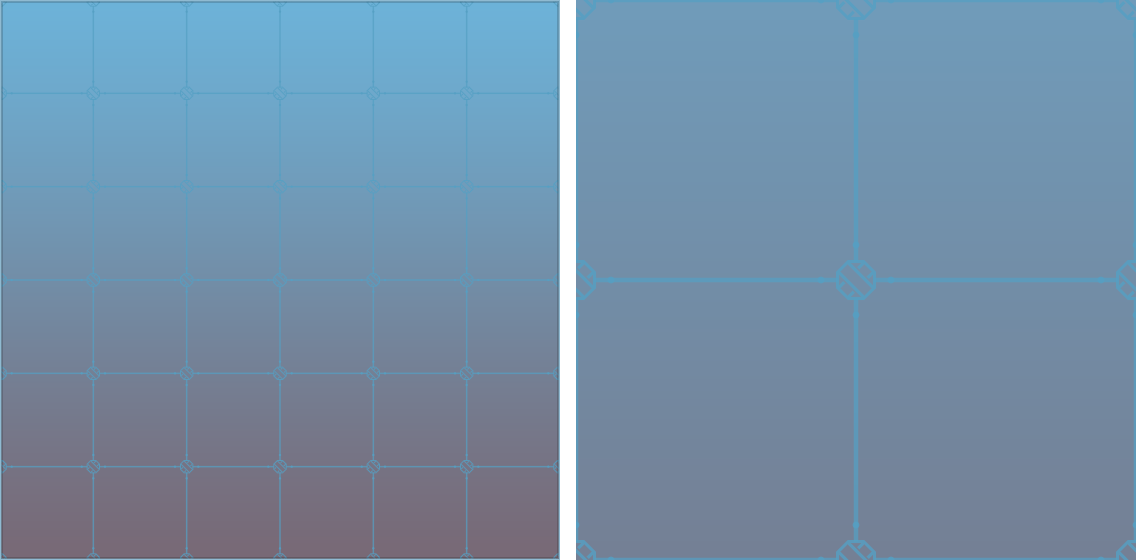
Left, the full canvas; right, a detail of the centre.
This background is drawn by a Shadertoy shader. Its source:

```glsl
const float CELLS = 6.0;
const vec3 SKY = vec3(0.425, 0.700, 0.850);
const vec3 DUSK = vec3(0.470, 0.410, 0.460);
const vec3 LINE = vec3(0.330, 0.625, 0.765);
const vec3 RIM = vec3(0.560, 0.730, 0.820);
const float EASE = 0.3;             // softening at both ends of the gradient
const float RIM_WIDTH = 0.0025;     // canvas units
const float GROOVE_WIDTH = 0.0022;
const float GROOVE_SHADE = 0.74;
// Lengths below are in cell units.
const float LINE_HALF = 0.008;
const float LINE_ALPHA = 0.72;
const float KNOT_RADIUS = 0.066;
const float STRAND_HALF = 0.0055;
const float STRAND_GAP = 0.024;
const float BEAD_DISTANCE = 0.125;
const float BEAD_RADIUS = 0.012;
const float KNOT_ALPHA = 0.8;

// Antialiased coverage of a signed distance
float cover(float d, float px) {
    return clamp(0.5 - d / px, 0.0, 1.0);
}

float octagon(vec2 p, float r) {
    p = abs(p);
    return max(max(p.x, p.y), (p.x + p.y) * 0.70711) - r;
}

// Octagonal ring with a pair of diagonal strands over a broken crossing pair
float knot(vec2 p, float px) {
    float outline = octagon(p, KNOT_RADIUS);
    vec2 q = vec2(p.x + p.y, p.y - p.x) * 0.70711;
    float over = abs(abs(q.x) - STRAND_GAP) - STRAND_HALF;
    float under = abs(abs(q.y) - STRAND_GAP) - STRAND_HALF;
    under = max(under, STRAND_GAP + 2.0 * STRAND_HALF - abs(q.x));
    float strands = max(min(over, under), outline);
    return cover(min(strands, abs(outline) - STRAND_HALF), px);
}

void mainImage(out vec4 fragColor, in vec2 fragCoord) {
    vec2 uv = fragCoord / iResolution.xy;
    float px = 1.0 / min(iResolution.x, iResolution.y);
    float cellPx = px * CELLS;

    // Vertical gradient
    float t = 1.0 - uv.y;
    vec3 color = mix(SKY, DUSK, mix(t, smoothstep(0.0, 1.0, t), EASE));

    // Grid lines, centred on the cell boundaries
    vec2 p = fract(uv * CELLS + 0.5) - 0.5;
    vec2 a = abs(p);
    float grid = cover(min(a.x, a.y) - LINE_HALF, cellPx);
    float inside = cover(octagon(p, KNOT_RADIUS), cellPx);
    color = mix(color, LINE, grid * LINE_ALPHA * (1.0 - inside));

    // Knots and the beads beside them
    vec2 arm = vec2(max(a.x, a.y), min(a.x, a.y));
    float bead = cover(length(arm - vec2(BEAD_DISTANCE, 0.0)) - BEAD_RADIUS, cellPx);
    color = mix(color, LINE, max(knot(p, cellPx), bead) * KNOT_ALPHA);

    // Dark groove inside a pale rim
    vec2 edges = min(uv, 1.0 - uv);
    float edge = min(edges.x, edges.y);
    float groove = cover(edge - RIM_WIDTH - GROOVE_WIDTH, px);
    color = mix(color, color * GROOVE_SHADE, groove);
    color = mix(color, RIM, cover(edge - RIM_WIDTH, px));

    fragColor = vec4(color, 1.0);
}
```
